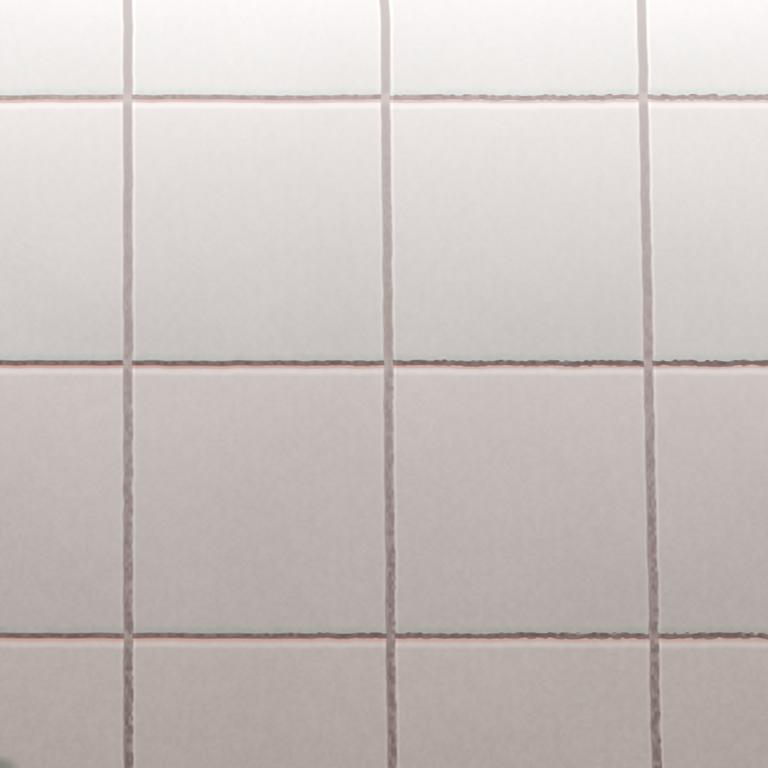
This texture is drawn by a WebGL 2 fragment shader. Its source:

```glsl
#version 300 es
precision highp float;

uniform vec2 u_resolution;
out vec4 outColor;

#define FIRST_JOINT vec2(0.1665, 0.172)
#define ROW_PITCH 0.36
#define ROW_SHRINK 0.0139
#define PITCH_BOTTOM 0.344
#define PITCH_TOP 0.3345
#define COLUMN_HALF 0.0058
#define ROW_HALF 0.0034
#define WOBBLE 0.0016
#define GRAIN 0.022
#define GROUT_DARK vec3(0.53, 0.465, 0.455)
#define GROUT_LIGHT vec3(0.83, 0.79, 0.78)
#define LIP_ORANGE vec3(0.85, 0.62, 0.55)

float hash(vec2 p) {
    return fract(sin(dot(p, vec2(127.1, 311.7))) * 43758.5453);
}

float noise(vec2 p) {
    vec2 i = floor(p), f = fract(p);
    f = f * f * (3.0 - 2.0 * f);
    return mix(mix(hash(i), hash(i + vec2(1, 0)), f.x),
               mix(hash(i + vec2(0, 1)), hash(i + vec2(1, 1)), f.x), f.y);
}

// Noise centred on zero
float signedNoise(vec2 p) {
    return noise(p) - 0.5;
}

// Soft stripe around zero, never sharper than one pixel
float band(float d, float halfWidth, float blur) {
    float soft = max(blur, 0.7 / u_resolution.y);
    return 1.0 - smoothstep(halfWidth - soft, halfWidth + soft, abs(d));
}

// Light falling off from top to bottom, warmer in the shade
vec3 glaze(float y) {
    float level = 0.677 + 0.11 * y + 0.205 * y * y;
    return level - mix(vec3(-0.008, 0.032, 0.05), vec3(0.0, 0.012, 0.018), y);
}

void main() {
    vec2 uv = gl_FragCoord.xy / u_resolution;

    // Column pitch narrows upward, row pitch shrinks upward
    float pitch = mix(PITCH_BOTTOM, PITCH_TOP, uv.y);
    float column = (uv.x - FIRST_JOINT.x) / pitch;
    float flatRow = (uv.y - FIRST_JOINT.y) / ROW_PITCH;
    float row = flatRow + ROW_SHRINK * flatRow * flatRow;
    vec2 tile = floor(vec2(column, row));
    vec2 inTile = vec2(column, row) - tile;

    // Signed distances to the nearest joints, slightly uneven
    float dx = (column - round(column)) * pitch;
    float dy = (row - round(row)) * ROW_PITCH;
    dx += WOBBLE * signedNoise(vec2(uv.y * 55.0, round(column) * 7.0));
    dy += WOBBLE * signedNoise(vec2(uv.x * 45.0, round(row) * 9.0));

    // Tile face: slight shift per tile, pink at its top and green at its foot
    float grain = signedNoise(uv * 230.0) + 0.6 * signedNoise(uv * vec2(120.0, 75.0));
    vec3 color = glaze(uv.y);
    color += 0.010 * (hash(tile + 3.0) - 0.5);
    color += vec3(0.022, 0.012, 0.014) * (inTile.y - 0.5);
    color += 0.014 * signedNoise(uv * 9.0) + GRAIN * grain * mix(1.0, 0.45, uv.y);

    // Row joint: green fringe, dark gap, orange lip, bright upper tile edge
    float rough = signedNoise(uv * vec2(190.0, 260.0));
    float ragged = dy + 0.0035 * rough * smoothstep(0.0, 1.0, uv.x);
    float depth = 1.0 - smoothstep(0.45, 1.05, uv.y);
    float fringe = band(dy - 0.007, 0.004, 0.004);
    float shine = band(dy + 0.0115, 0.0035, 0.0035);
    float lip = band(dy + 0.0052, 0.0018, 0.0015);
    float gap = band(ragged, ROW_HALF, 0.0016);
    vec3 gapColor = mix(vec3(0.77, 0.70, 0.68), vec3(0.45, 0.375, 0.37), depth);
    color += vec3(-0.05, -0.015, -0.025) * fringe * (0.8 + rough);
    color = mix(color, min(color + 0.12, vec3(0.99, 0.97, 0.96)), 0.8 * shine * mix(1.0, 0.6, depth));
    vec3 lipColor = mix(LIP_ORANGE, color, 0.5 * smoothstep(0.5, 1.0, uv.y));
    color = mix(color, lipColor, lip * mix(0.85, 0.5, uv.x));
    color = mix(color, gapColor + 0.12 * rough, gap * 0.92);

    // Column joint: pale rims, then grout covering the crossings
    float rim = band(abs(dx) - 0.0085, 0.0016, 0.0016);
    color += 0.045 * rim * (dx > 0.0 ? 1.0 : 0.5);
    float shade = 1.0 - uv.y;
    float speckle = signedNoise(uv * vec2(260.0, 170.0));
    float grout = band(dx + 0.002 * speckle * shade, COLUMN_HALF, 0.0018);
    vec3 groutColor = mix(GROUT_DARK, GROUT_LIGHT, pow(uv.y, 1.3));
    groutColor += 0.16 * speckle * shade;
    groutColor += 0.06 * band(dy + 0.002, 0.007, 0.005);
    groutColor -= 0.03 * band(dx, 0.0025, 0.0025) * shade;
    color = mix(color, groutColor, grout * 0.95);

    // Dull smudge in the lower left corner
    float smudge = 1.0 - smoothstep(0.004, 0.026, length(uv * vec2(0.8, 1.3)));
    color = mix(color, vec3(0.45, 0.47, 0.43), 0.7 * smudge);

    outColor = vec4(clamp(color, 0.0, 1.0), 1.0);
}
```
